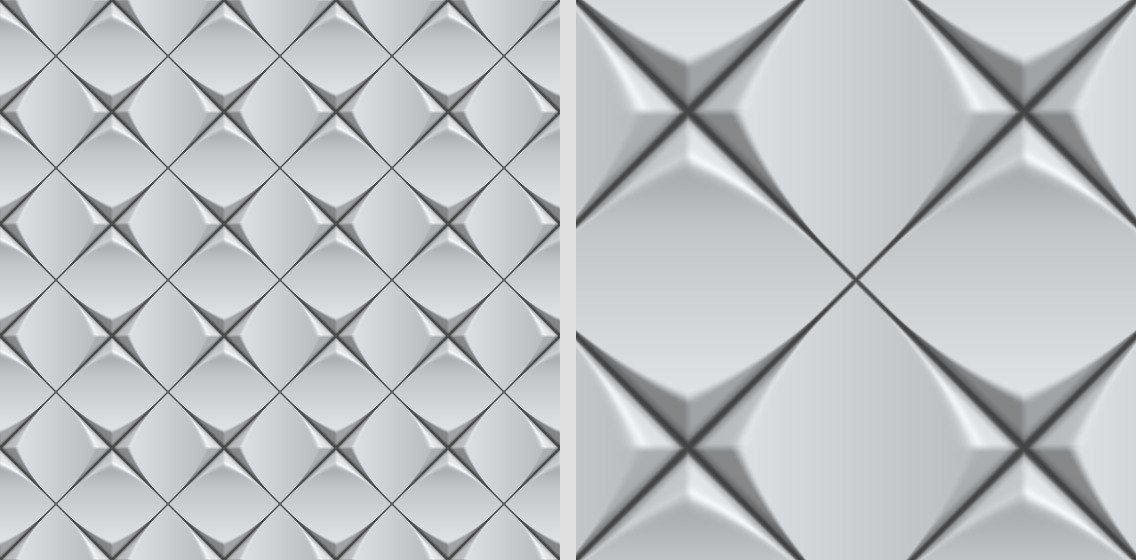
Left, the full canvas; right, a detail of the centre.
Write a three.js fragment shader that draws this pattern.

```glsl
// Grid of pale hollowed diamond panels with bevelled four-point stars between them
#define REPEATS 5.0
#define STAR_DEPTH 0.145
#define RIDGE_SOFT 0.012
#define GROOVE_WIDTH 0.009
#define GROOVE_TONE 0.24
#define PANEL_TONE 0.81
#define FACET_TONE 0.71
#define FACET_CONTRAST 0.19
#define LIGHT_DIR vec2(0.5, 0.86)
#define TINT vec3(0.982, 1.0, 1.013)

varying vec2 vUv;

// Hollow panel: bright on its left or lower side, dark on the opposite one
float panelTone(float along, bool upright) {
  if (!upright) return PANEL_TONE - 0.2 * along;
  return PANEL_TONE - 0.23 * along - 0.07 * smoothstep(0.12, 0.36, along);
}

void main() {
  // The cell centre is where four panels touch; the cell corners are star centres
  vec2 p = fract(vUv * REPEATS) - 0.5;
  bool upright = abs(p.x) > abs(p.y);
  vec2 q = upright ? p.yx : p;

  // Panel coordinates: along runs from star to star, across from contact to contact
  float along = q.x;
  float across = q.y - (q.y < 0.0 ? -0.5 : 0.5);
  float gap = max(0.5 - abs(along) - abs(across), 0.0);

  // The bevel narrows to nothing where the panels touch
  float taper = 1.0 - 2.0 * abs(across);
  float bevel = STAR_DEPTH * taper * taper;
  float soft = 0.004 + 0.14 * bevel;
  float facetMask = 1.0 - smoothstep(bevel - soft, bevel + soft, gap);

  // Facets slope outward on both sides of a softened ridge
  vec2 slope = clamp(vec2(along, across) / RIDGE_SOFT, -1.0, 1.0);
  slope.y *= 0.8;
  vec2 normal = (upright ? slope.yx : slope) / 1.28;
  float lit = dot(normal, LIGHT_DIR);
  float facet = FACET_TONE + FACET_CONTRAST * lit;
  facet *= mix(0.68, 1.0, smoothstep(0.0, 0.055, gap));

  // Panel, bevel and the glint on the rim
  float tone = mix(panelTone(along, upright), facet, facetMask);
  float rim = (gap - bevel) / (soft * 1.3);
  tone += 0.09 * max(lit + 0.2, 0.0) * exp(-rim * rim);

  // Dark groove along the diagonals, a little wider inside the stars
  float width = GROOVE_WIDTH + 0.05 * bevel;
  float groove = 1.0 - smoothstep(0.2 * width, 1.8 * width, gap);
  tone = mix(tone, GROOVE_TONE, 0.88 * groove);

  gl_FragColor = vec4(clamp(tone * TINT, 0.0, 1.0), 1.0);
}
```
